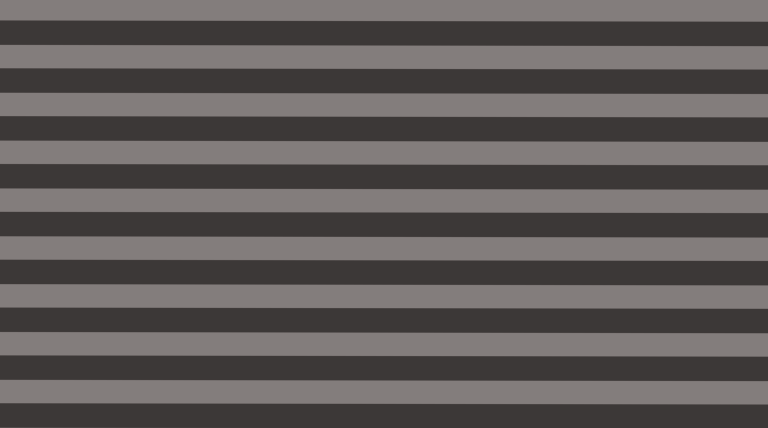
Write a WebGL 2 fragment shader that draws this pattern.

```glsl
#version 300 es
precision highp float;

uniform vec2 u_resolution;
out vec4 fragColor;

// Signed distance to the nearest dark band, in canvas heights
float bandDistance(float depth, float period, float width) {
    float fromCentre = abs(fract(depth / period) - 0.5) * period;
    return fromCentre - 0.5 * width;
}

void main() {
    vec2 uv = gl_FragCoord.xy / u_resolution;
    float pixel = 1.0 / u_resolution.y;

    // Depth below the top edge, with a slight fall to the right
    float depth = 1.0 - uv.y - 0.003 * uv.x;

    // Nine dark bands, a little wider than the light gaps
    float period = 0.1118;
    float firstCentre = 0.0763;
    float d = bandDistance(depth - firstCentre + 0.5 * period, period, 0.0571);

    vec3 darkGrey = vec3(0.236, 0.218, 0.214);
    vec3 lightGrey = vec3(0.514, 0.490, 0.486);
    vec3 colour = mix(darkGrey, lightGrey, smoothstep(-0.75 * pixel, 0.75 * pixel, d));

    fragColor = vec4(colour, 1.0);
}
```
